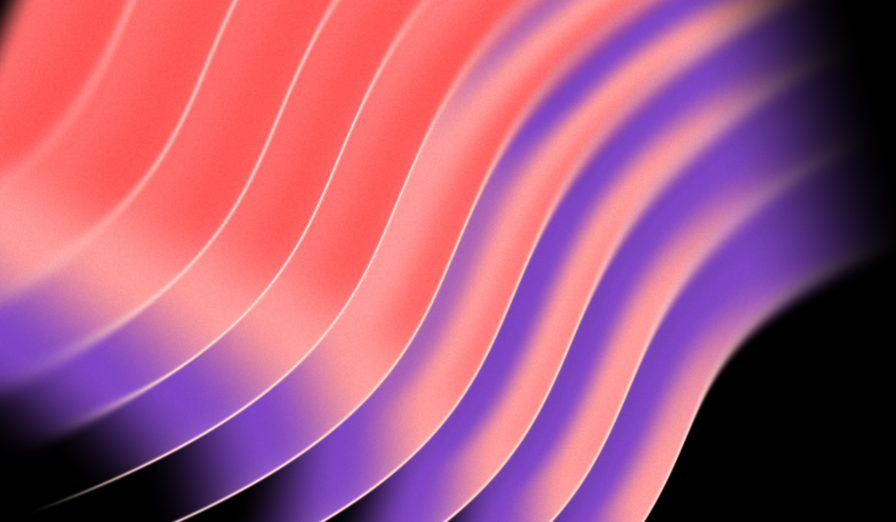
Write a WebGL 2 fragment shader that draws this background.

```glsl
#version 300 es
precision highp float;
uniform vec2 u_resolution;
out vec4 fragColor;

// Ribbon layout, in units of canvas height
const int EDGES = 10;
const vec2 FIRST_CENTER = vec2(0.310, 0.942);
const vec2 CENTER_STEP = vec2(0.1123, -0.0848);
const float LEAN = 0.42;
const float CURL_UP = 1.57;
const float CURL_DOWN = 2.25;
const float LAST_CURL = 2.6;

// Palette and its stops
const vec3 RED = vec3(1.0, 0.33, 0.33);
const vec3 PALE = vec3(1.0, 0.60, 0.60);
const vec3 PURPLE = vec3(0.50, 0.27, 0.77);
const vec3 DARK = vec3(0.004, 0.0, 0.004);
const vec3 SHINE = vec3(1.0, 0.84, 0.81);
const float PALE_STOP = 0.33;
const float PURPLE_STOP = 0.67;

// Finish
const float SHARP = 0.003;
const float FAR_BLUR = 0.035;
const float LEFT_BLUR = 0.035;
const float GRAIN = 0.022;

float hash(vec2 p) {
    vec3 q = fract(vec3(p.xyx) * 0.1031);
    q += dot(q, q.yzx + 33.33);
    return fract((q.x + q.y) * q.z);
}

// x position of an S-shaped edge at height y, and its slope dx/dy
vec2 edgeAt(float index, float y) {
    float k = index - 0.3 * max(1.7 - index, 0.0);
    vec2 center = FIRST_CENTER + CENTER_STEP * k;
    float u = y - center.y;
    float tight = 1.0 + LAST_CURL * pow(max(k, 0.0) / 9.0, 12.0);
    float curl = u > 0.0 ? CURL_UP * tight : CURL_DOWN;
    return vec2(center.x + u * (LEAN + curl * u * u), LEAN + 3.0 * curl * u * u);
}

// Red through pale pink and purple to black
vec3 palette(float heat) {
    vec3 color = mix(RED, PALE, smoothstep(0.0, PALE_STOP, heat));
    color = mix(color, PURPLE, smoothstep(PALE_STOP, PURPLE_STOP, heat));
    return mix(color, DARK, smoothstep(PURPLE_STOP, 1.0, heat));
}

float smoothMax(float a, float b) {
    return 0.5 * (a + b + sqrt((a - b) * (a - b) + 0.006));
}

// Each ribbon runs from cool on its left to warm on its right
vec3 ribbonColor(float ribbon, float phase, vec2 p) {
    float cool = smoothstep(3.5, 7.5, ribbon);
    float high = 0.35 * smoothstep(0.6, 1.0, p.y) * min(1.0, 2.0 * cool);
    float start = min(0.12 + 0.6 * cool + high, 0.71);
    float finish = 0.22 * cool + 0.4 * cool * smoothstep(1.1, 1.6, p.x);
    float across = mix(start, finish, smoothstep(0.1, 0.95, phase));
    float low = 1.66 * (1.0 - p.y - 0.35 * p.x - 0.234);
    low -= (0.1 + 0.27 * cool) * (phase - 0.3);
    return palette(smoothMax(across, low));
}

void main() {
    vec2 p = gl_FragCoord.xy / u_resolution.y;
    float pixel = 1.0 / u_resolution.y;

    // Depth of field grows toward the upper right
    float far = smoothstep(0.45, 1.07, p.x + p.y - 1.0);
    float nearLeft = 1.0 - smoothstep(0.0, 0.36, p.x);

    float left = edgeAt(-1.0, p.y).x;
    vec2 edge = edgeAt(0.0, p.y);
    float phase = clamp((p.x - left) / (edge.x - left), 0.0, 1.0);
    vec3 color = ribbonColor(0.0, phase, p);

    // Lay the ribbons over each other from left to right
    for (int i = 0; i < EDGES; i++) {
        float n = float(i);
        vec2 next = edgeAt(n + 1.0, p.y);
        float d = (p.x - edge.x) / sqrt(1.0 + edge.y * edge.y);
        float early = clamp((3.0 - n) / 3.0, 0.0, 1.0);
        float blur = FAR_BLUR * far + 0.007 * early;
        blur += n < 3.5 ? LEFT_BLUR * nearLeft : 0.0;
        float soft = max(SHARP, pixel) + blur;

        phase = clamp((p.x - edge.x) / max(next.x - edge.x, 0.001), 0.0, 1.0);
        vec3 layer = i == EDGES - 1 ? DARK : ribbonColor(n + 1.0, phase, p);
        color = mix(color, layer, smoothstep(-soft, soft, d));

        // Lit rim with a soft glow on its inner side
        float width = max(SHARP, pixel) + 0.45 * blur;
        float rim = exp(-pow((d + 0.5 * width) / width, 2.0));
        float strength = 0.85 / (1.0 + 75.0 * blur) * smoothstep(0.04, 0.3, p.x + 0.25 * early);
        float glow = 0.22 * exp(-abs(d) / 0.022) * (1.0 - smoothstep(-soft, soft, d));
        float lit = smoothstep(0.02, 0.5, color.r);
        color = mix(color, SHINE, clamp(rim * strength + glow * strength * lit, 0.0, 1.0));
        edge = next;
    }

    // Fade into the right side and the upper left corner
    color *= 1.0 - smoothstep(1.38, 1.74, p.x + 0.25 * (p.y - 0.6));
    color *= smoothstep(-0.01, 0.07, p.x + 0.4 * (1.0 - p.y));

    // Fine grain on the lit parts
    color += GRAIN * (hash(floor(p * 300.0)) - 0.5) * color.r;
    fragColor = vec4(clamp(color, 0.0, 1.0), 1.0);
}
```
